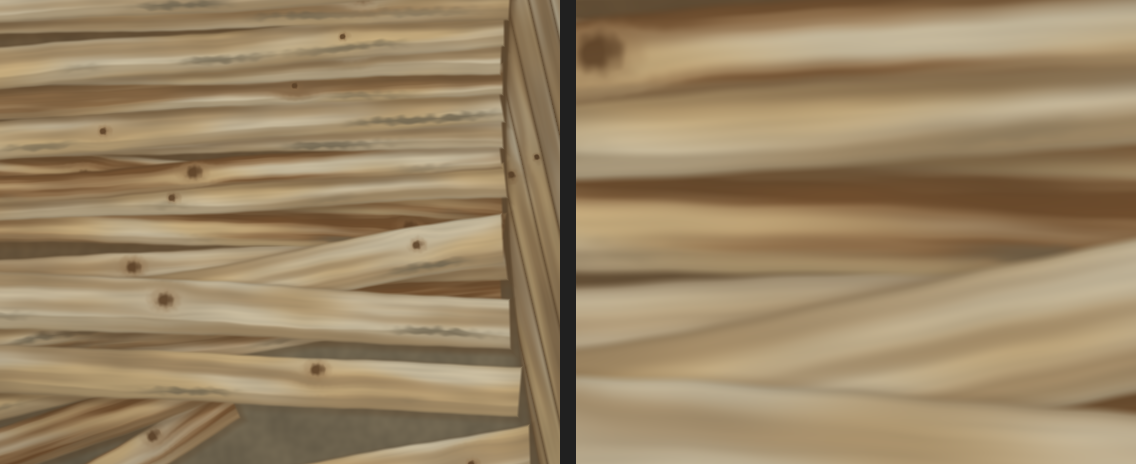
Left, the full canvas; right, a detail of the centre.
This texture is drawn by a WebGL 2 fragment shader. Its source:

```glsl
#version 300 es
precision highp float;
// A loose stack of sawn boards lying against a slanted plank wall.
// Boards are painted back to front; each has a soft shadow, a pale flat face, a
// duller lower edge, bark, a knot, and grain made from stretched gradient noise.

uniform vec2 u_resolution;
out vec4 fragColor;

const vec3 CREAM = vec3(0.76, 0.71, 0.60);
const vec3 TAN   = vec3(0.75, 0.65, 0.475);
const vec3 MID   = vec3(0.63, 0.54, 0.40);
const vec3 BROWN = vec3(0.55, 0.42, 0.28);
const vec3 DARK  = vec3(0.41, 0.28, 0.16);
const vec3 GREY  = vec3(0.42, 0.38, 0.30);
const vec3 SHADE = vec3(0.36, 0.27, 0.17);  // colour that shadows sink to
const float SOFT = 0.0038;         // edge softness
const float SHADOW = 0.62;         // depth of shadow under a board
const float SHADOW_SIZE = 0.016;
const float STACK_STEP = 0.055;    // spacing of the upper boards
const float WALL_PLANK = 0.046;    // width of the wall planks
const float TAU = 6.2831853;

float hash(float n) { return fract(sin(n * 127.1 + 3.7) * 4375.85); }

vec2 gradient(vec2 c) {
    float a = TAU * fract(sin(dot(c, vec2(127.1, 311.7))) * 4375.85);
    return vec2(cos(a), sin(a));
}

float noise(vec2 p) {
    vec2 i = floor(p), f = p - i;
    vec2 u = f * f * f * (f * (f * 6.0 - 15.0) + 10.0);
    vec2 e = vec2(1.0, 0.0);
    float lo = mix(dot(gradient(i), f), dot(gradient(i + e), f - e), u.x);
    float hi = mix(dot(gradient(i + e.yx), f - e.yx), dot(gradient(i + 1.0), f - 1.0), u.x);
    return mix(lo, hi, u.y);
}

// Wood face: q.x runs along the grain, q.y across; heart adds brown heartwood.
vec3 wood(vec2 q, float halfW, float seed, float heart) {
    vec2 k = q + vec2(0.12 + 0.85 * hash(seed), halfW * (hash(seed + 0.3) - 0.6));
    float size = mix(0.006, 0.018, hash(seed + 0.6));
    float knot = length(k * vec2(0.8, 1.0)) + 0.005 * noise(k * 90.0);
    vec2 g = q;
    g.y -= 0.6 * k.y * exp(-knot * knot * 700.0);
    vec2 shift = vec2(seed * 7.3, seed * 3.1);

    float patches = noise(g * vec2(3.0, 13.0) + shift);
    float streak = noise(g * vec2(1.6, 32.0) + shift * 1.7);
    float fine = noise(g * vec2(7.0, 110.0) + shift);
    float rings = sin(g.y * 110.0 + 9.0 * noise(g * vec2(1.8, 9.0) + shift));
    float pale = patches + 0.6 * (hash(seed + 0.9) - 0.4);
    vec3 c = mix(TAN, CREAM, smoothstep(-0.25, 0.25, pale));
    c = mix(c, MID, 0.85 * smoothstep(-0.2, 0.4, streak + 0.07 * rings));
    vec3 core = mix(BROWN, DARK, smoothstep(-0.1, 0.4, streak + 0.4 * fine));
    c = mix(c, core, heart * smoothstep(-0.4, 0.15, streak + 0.05 * rings));
    c *= 1.0 + 0.06 * fine + 0.07 * noise(q * vec2(9.0, 22.0) + shift);

    // Knot with a pale brown halo
    c = mix(c, BROWN, 0.4 * (1.0 - smoothstep(size * 0.7, size * 2.0, knot)));
    return mix(c, DARK * 0.8, 0.8 * (1.0 - smoothstep(size * 0.3, size * 1.1, knot)));
}

// Paints a board that reaches left from the middle of its right end.
void board(inout vec3 col, vec2 p, vec2 end, float slope, float halfW, float seed, float heart) {
    vec2 dir = normalize(vec2(1.0, slope)), d = p - end;
    vec2 q = vec2(dot(d, dir), dot(d, vec2(-dir.y, dir.x)));
    float wave = 0.012 * noise(vec2(q.x * 2.5, seed * 5.3)) + 0.002 * noise(vec2(q.x * 17.0, seed));
    float w = halfW * (1.0 + 0.35 * (hash(seed + 0.2) - 0.5) * q.x);
    float across = q.y + wave;
    float tip = q.x + 0.3 * across * (hash(seed) - 0.5);
    float dist = max(abs(across) - w, tip);
    float below = max(abs(across + 0.006) - w, tip - 0.003);
    float depth = SHADOW * (0.6 + 0.7 * noise(vec2(q.x * 3.0, seed * 8.7)));
    col = mix(col, SHADE, depth * (1.0 - smoothstep(-0.002, SHADOW_SIZE, below)));

    vec3 c = wood(vec2(q.x, across), halfW, seed, heart);
    // Duller lower edge and a broken line of bark along it
    float split = -w * (0.4 + 0.3 * hash(seed + 0.8)) + 0.012 * noise(vec2(q.x * 3.0, seed + 9.0));
    c = mix(c, c * 0.42 + MID * 0.52, 0.8 * (1.0 - smoothstep(-SOFT, SOFT, across - split)));
    float bark = smoothstep(0.05, 0.45, noise(vec2(q.x * 3.5, seed * 2.9)));
    float rough = 0.008 * noise(vec2(q.x * 40.0, across * 60.0));
    c = mix(c, GREY, 0.8 * bark * (1.0 - smoothstep(0.0, 0.012, abs(across - split) + rough)));
    c *= 1.0 - 0.08 * smoothstep(-0.008, 0.0, abs(across) - w);
    col = mix(col, c, 1.0 - smoothstep(-SOFT, SOFT, dist));
}

float wallEdge(float y) { return 1.09 + 0.14 * (y - 0.72) * (y - 0.72); }

void main() {
    vec2 p = gl_FragCoord.xy / u_resolution.y;

    // Concrete floor, browner deep in the stack
    vec3 col = mix(GREY * 1.02, SHADE, 0.6 * smoothstep(0.2, 0.45, p.y));
    col *= 1.0 + 0.12 * noise(p * 9.0) + 0.06 * noise(p * 45.0);

    // Steep wall planks
    vec2 dir = normalize(vec2(0.23, -1.0));
    vec2 q = vec2(dot(p, dir), dot(p, vec2(-dir.y, dir.x)));
    float id = floor(q.y / WALL_PLANK), f = fract(q.y / WALL_PLANK);
    vec3 wall = wood(vec2(q.x, (f - 0.5) * WALL_PLANK), WALL_PLANK * 0.5, id + 60.0, 0.3) * 0.93;
    wall = mix(SHADE, wall, smoothstep(-0.1, 0.16, min(f, 1.0 - f)));
    float intoWall = p.x - wallEdge(p.y);
    col = mix(col, wall, smoothstep(-SOFT, SOFT, intoWall));
    col = mix(col, SHADE, 0.6 * exp(-abs(intoWall) * 90.0));

    // Tilted boards at the back, fanning out from lower left
    for (float k = 0.0; k < 8.0; k++) {
        float t = k / 7.0, y = mix(0.14, 0.56, t);
        float x = mix(0.5, wallEdge(y) - 0.012, smoothstep(0.3, 0.6, t));
        float heart = mod(k, 3.0) < 1.5 ? 0.95 : 0.3;
        board(col, p, vec2(x, y), mix(0.6, -0.07, sqrt(t)), 0.038 + 0.012 * hash(k), k + 20.0, heart);
    }
    // Close upper stack, rising gently to the right
    for (float i = 0.0; i < 9.0; i++) {
        float y = 0.61 + STACK_STEP * i;
        float heart = abs(mod(i, 3.0) - 1.0) < 0.5 ? 1.0 - 0.09 * i : 0.12;
        vec2 end = vec2(wallEdge(y) - 0.014 * hash(i + 0.4), y);
        board(col, p, end, 0.05 + 0.03 * sin(i * 2.4), 0.033 + 0.012 * hash(i + 0.7), i + 1.0, heart);
    }
    // Broad pale boards in front
    for (float j = 3.0; j >= 0.0; j--) {
        float y = 0.03 + 0.11 * j + 0.014 * j * j;
        vec2 end = vec2(wallEdge(y) - 0.015, y);
        board(col, p, end, 0.03 + 0.15 * cos(TAU * j / 3.0), 0.053, j + 40.0, 0.15);
    }
    // Dim light toward the lower left and the wall
    col *= 1.0 - 0.1 * smoothstep(0.5, 0.0, p.y) * smoothstep(0.7, 0.0, p.x);
    fragColor = vec4(col * (1.0 - 0.1 * smoothstep(1.05, 1.2, p.x)), 1.0);
}
```
